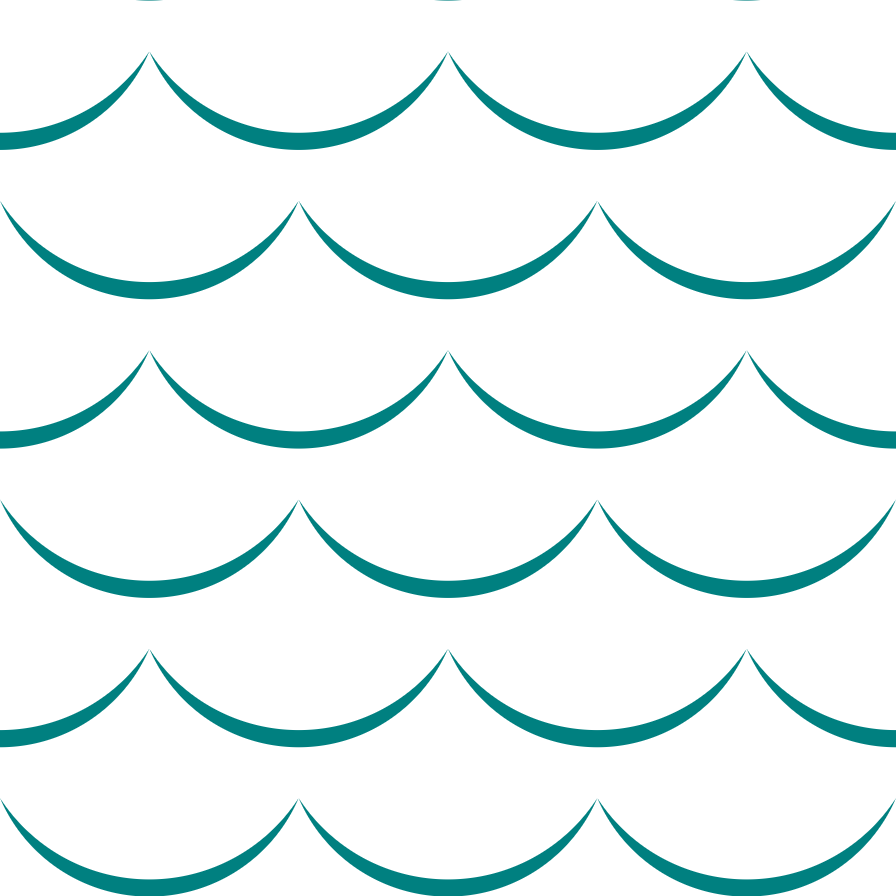
Write a three.js fragment shader that draws this pattern.

```glsl
// Rows of teal crescent scallops on white, every other row shifted half a repeat.
// Each crescent is the sliver between two circular arcs sharing the same tips:
// the coverage of the deeper arc's disc minus that of the shallower one.

#define COLUMNS 3.0        // scallops across
#define ROWS 6.0           // rows up, even so the stagger wraps
#define DEPTH 0.330        // tip height above the lowest point, in scallop widths
#define THICKNESS 0.0575   // band width at the lowest point, in scallop widths
#define BASE -0.002        // lowest point relative to the row line
#define MARGIN 0.05        // room kept below the row line for the smooth edge
#define INK vec3(0.0, 0.502, 0.502)
#define PAPER vec3(1.0)

varying vec2 vUv;

// Coverage of the disc through (-0.5, DEPTH) and (0.5, DEPTH) with its lowest point at bottom
float discCoverage(vec2 p, float bottom, float pixel) {
  float sagitta = DEPTH - bottom;
  float radius = (0.25 + sagitta * sagitta) / (2.0 * sagitta);
  float dist = length(p - vec2(0.0, bottom + radius)) - radius;
  return clamp(0.5 - dist / pixel, 0.0, 1.0);
}

void main() {
  float pixel = max(fwidth(vUv.x) * COLUMNS, 1e-5);
  float rowHeight = COLUMNS / ROWS;

  // Staggered cell, one scallop wide
  float y = vUv.y * COLUMNS - BASE + MARGIN;
  float row = floor(y / rowHeight);
  float shift = 0.5 * mod(row, 2.0);
  vec2 p = vec2(fract(vUv.x * COLUMNS + shift) - 0.5, y - row * rowHeight - MARGIN);

  // Crescent between the outer and inner arcs
  float outer = discCoverage(p, 0.0, pixel);
  float inner = discCoverage(p, THICKNESS, pixel);
  float crescent = max(outer - inner, 0.0);

  gl_FragColor = vec4(mix(PAPER, INK, crescent), 1.0);
}
```
